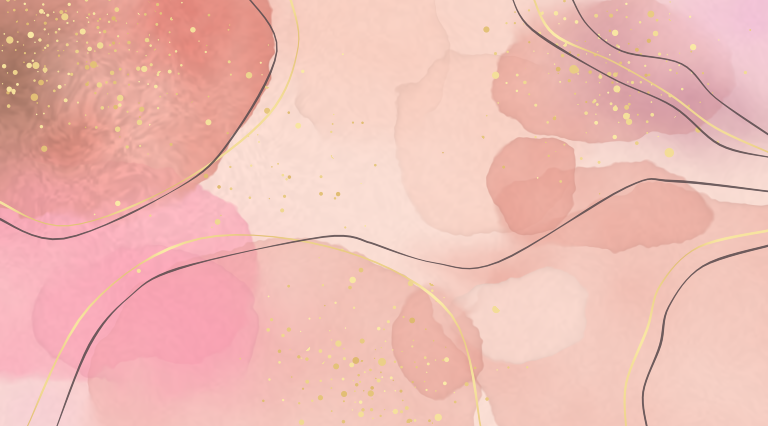
Give the GLSL for this background, as a WebGL 2 fragment shader.

```glsl
#version 300 es
precision highp float;
// Watercolour washes in blush, rose and salmon under ink and gold contours.
// Washes are noise-warped ellipses, lines are Catmull-Rom curves, gold splatter
// is hashed per grid cell. Units: percent of canvas height.
uniform vec2 u_resolution;
out vec4 fragColor;

#define ASPECT 1.803
#define WARP 11.0
#define RIM 0.12
#define GRAIN 0.13
#define INK_WIDTH 0.2
#define GOLD_WIDTH 0.22
#define CURVE_STEP 0.125

const vec3 BLUSH = vec3(.98,.87,.83), PEACH = vec3(.97,.79,.73),
  SALMON = vec3(.91,.63,.58), ROSE = vec3(.98,.63,.71),
  PINK = vec3(.95,.77,.84), MAUVE = vec3(.76,.52,.6),
  RED = vec3(.86,.42,.38), BROWN = vec3(.55,.4,.32),
  INK = vec3(.36,.3,.31), GOLD = vec3(.87,.72,.43), PALE = vec3(.99,.93,.67);

vec2 p, q;      // canvas position, and the same warped by paper bleed
float pigment;
vec3 col = BLUSH;

float hash(vec2 v) {
  return fract(sin(dot(v, vec2(127.1, 311.7))) * 43758.5);
}

float noise(vec2 v) {
  vec2 i = floor(v), f = fract(v), e = vec2(1, 0);
  f *= f * (3. - 2. * f);
  return mix(mix(hash(i), hash(i + e), f.x),
             mix(hash(i + e.yx), hash(i + e.xx), f.x), f.y);
}

float fbm(vec2 v) {
  float sum = 0., amp = .5;
  for (int i = 0; i < 5; i++) {
    sum += amp * noise(v);
    v = v * 2.03 + 7.;
    amp *= .5;
  }
  return sum;
}

// Gaussian spot; shape holds centre and radii
float spot(vec2 v, vec4 shape) {
  vec2 d = (v - shape.xy) / shape.zw;
  return exp(-dot(d, d));
}

void glow(vec4 shape, vec3 tint, float alpha) {
  col = mix(col, tint, alpha * (.6 + .8 * pigment) * spot(q, shape));
}

// Elliptical pool whose edge runs from a crisp dark rim to a soft bleed
void wash(vec4 shape, vec3 tint, float alpha) {
  float d = (length((q - shape.xy) / shape.zw) - 1.) * min(shape.z, shape.w);
  float fade = noise(q * .06 + shape.xy);
  float soft = mix(.25, 5., smoothstep(.55, .9, fade));
  float fill = smoothstep(soft, -soft, d);
  col = mix(col, tint, fill * alpha * (.9 + .7 * pigment - .4 * fade));
  col *= 1. - RIM * fill * pigment * exp(-abs(d) * 1.5) / (1. + soft);
}

// Lowers best to the distance from a smooth curve through six points
void curve(inout float best, mat3x2 a, mat3x2 b) {
  vec2 k[6] = vec2[](a[0], a[1], a[2], b[0], b[1], b[2]);
  vec2 last = k[0];
  for (int i = 0; i < 5; i++) {
    vec2 m = k[i], n = k[i + 1];
    vec2 u = (n - k[max(i - 1, 0)]) * .5, v = (k[min(i + 2, 5)] - m) * .5;
    for (float t = CURVE_STEP; t <= 1.; t += CURVE_STEP) {
      vec2 next = m + t * (u + t * (3. * (n - m) - 2. * u - v + t * (2. * (m - n) + u + v)));
      vec2 s = next - last, w = p - last;
      best = min(best, length(w - s * clamp(dot(w, s) / dot(s, s), 0., 1.)));
      last = next;
    }
  }
}

// Three sizes of gold dots, gathered in clusters
void splatter(float px) {
  float density = .9 * spot(p, vec4(15,90,25,16)) + .8 * spot(p, vec4(142,82,19,14))
    + .8 * spot(p, vec4(88,11,20,14)) + .13 * spot(p, vec4(65,60,34,20));
  for (float i = 0.; i < 3.; i++) {
    float size = 2.4 + 1.9 * i;
    vec2 g = p / size + 17. * i, id = floor(g);
    vec2 centre = .2 + .6 * vec2(hash(id), hash(id + 5.));
    float h = hash(id + 9.), r = size * mix(.06, .18, h * h);
    float d = length(g - id - centre) * size - r;
    float shown = step(hash(id + 3.), density);
    col = mix(col, mix(GOLD, PALE, hash(id + 7.)), shown * smoothstep(px, -px, d));
  }
}

void main() {
  p = 100. * gl_FragCoord.xy / u_resolution * vec2(ASPECT, 1);
  float px = 60. / u_resolution.y;
  q = p + WARP * (vec2(fbm(p * .06), fbm(p * .06 + 40.)) - .5);
  pigment = fbm(p * .06 + 80.);

  // Pale ground and left-hand pinks
  glow(vec4(90,100,38,26), PEACH, .7);
  wash(vec4(85,93,20,28), PEACH, .3);
  wash(vec4(114,68,23,22), PEACH, .45);
  glow(vec4(4,0,18,14), PINK, .45);
  wash(vec4(12,36,50,26), ROSE, .6);
  wash(vec4(66,0,46,43), SALMON, .4);
  wash(vec4(34,25,27,16), ROSE, .3);
  glow(vec4(40,22,24,20), ROSE, .65);
  // Upper left pool
  wash(vec4(20,89,42,41), SALMON, .95);
  glow(vec4(42,97,15,14), RED, .7);
  glow(vec4(0,82,16,22), BROWN, .65);
  glow(vec4(4,52,26,10), ROSE, .5);
  // Right-hand salmon pools
  wash(vec4(160,20,52,36), SALMON, .4);
  glow(vec4(168,10,22,16), BLUSH, .45);
  glow(vec4(114,37,14,7), SALMON, .45);
  wash(vec4(142,51,27,10), SALMON, .5);
  wash(vec4(125,57,11,11), SALMON, .6);
  wash(vec4(121,26,15,10), BLUSH, .6);
  wash(vec4(103,18,9,13), SALMON, .45);
  // Upper right mauves
  wash(vec4(143,83,29,17), SALMON, .55);
  glow(vec4(144,90,13,14), MAUVE, .45);
  glow(vec4(164,74,20,10), MAUVE, .7);
  glow(vec4(178,96,22,17), PINK, 1.);

  // Paper grain, strongest in the upper left pool
  col *= 1. + GRAIN * (noise(q * .9) - .5) * (.15 + spot(p, vec4(22,72,30,24)));
  splatter(px);

  // Gold contours
  float gold = 1e4, ink = gold, sheen = noise(p * .1), swell = .4 + 1.2 * sheen;
  curve(gold, mat3x2(68,101,70,89,63,73), mat3x2(42,57,16,47,-1,53));
  curve(gold, mat3x2(125,101,130,92,144,85.5), mat3x2(157,78,168,70,181,64));
  curve(gold, mat3x2(6,-1,21,28,47,44), mat3x2(81,41,106,26,113,-1));
  curve(gold, mat3x2(147,-1,147,10,152,23), mat3x2(155,33,164,42,181,46));
  col = mix(col, mix(GOLD, PALE, sheen), smoothstep(px, -px, gold - GOLD_WIDTH * swell));

  // Ink contours
  curve(ink, mat3x2(58,101,65,88,54,67), mat3x2(42,56,15,44,-1,49));
  curve(ink, mat3x2(120,101,125,93,143,82), mat3x2(158,75,169,66,181,63));
  curve(ink, mat3x2(134,101,138,94,146,88), mat3x2(160,85,168,77,181,68));
  curve(ink, mat3x2(13,-1,21,19,30,30), mat3x2(42,37,76,44.4,87,43));
  curve(ink, mat3x2(87,43,102,38.3,117,38.5), mat3x2(147,56,158,57.5,181,55));
  curve(ink, mat3x2(152,-1,151,8,155,19), mat3x2(157,28,165,37.5,181,42.5));
  col = mix(col, INK, .88 * smoothstep(px, -px, ink - INK_WIDTH * swell));

  fragColor = vec4(col, 1);
}
```
